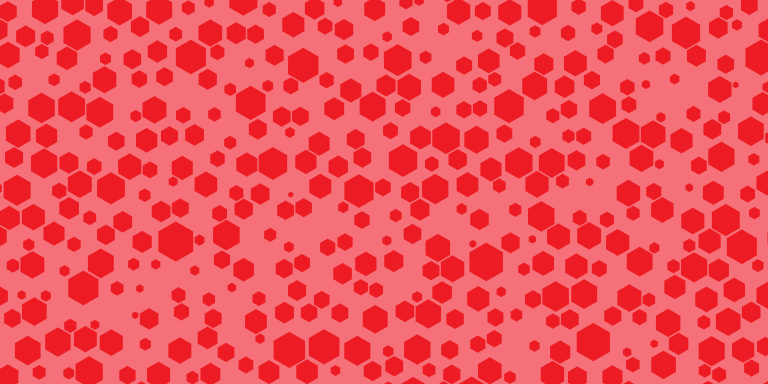
This pattern is drawn by a WebGL 1 fragment shader. Its source:

```glsl
precision highp float;

uniform vec2 u_resolution;

const vec2 PITCH = vec2(1.07, 0.93);  // spacing of the staggered rows

vec3 hash3(vec2 cell) {
  vec3 q = fract(vec3(cell.xyx + 71.0) * vec3(0.1031, 0.1030, 0.0973));
  q += dot(q, q.yxz + 33.33);
  return fract((q.xxy + q.yzz) * q.zyx);
}

// Hexagonal norm: flat sides left and right, corners at top and bottom
float hexNorm(vec2 v) {
  v = abs(v);
  return max(v.x, 0.5 * v.x + 0.866 * v.y);
}

// Jittered centre (xy) and desired inradius (z) of the hexagon in a cell
vec3 hexagonIn(vec2 cell) {
  vec3 h = hash3(cell);
  vec2 stagger = vec2(0.25 + 0.5 * mod(cell.y, 2.0), 0.5);
  vec2 centre = (cell + stagger + 0.58 * (h.xy - 0.5)) * PITCH;
  return vec3(centre, mix(0.13, 0.74, h.z));
}

// Shrink a hexagon until it keeps clear of all its neighbours
float fittedRadius(vec2 cell, vec3 hexagon) {
  float radius = hexagon.z;
  for (int j = -2; j <= 2; j++) {
    for (int i = -2; i <= 2; i++) {
      if (i == 0 && j == 0) continue;
      vec3 other = hexagonIn(cell + vec2(float(i), float(j)));
      float share = hexagon.z / (hexagon.z + other.z);
      radius = min(radius, (hexNorm(other.xy - hexagon.xy) - 0.05) * share);
    }
  }
  return radius;
}

void main() {
  float unitsPerPixel = 13.7 / u_resolution.y;
  vec2 p = gl_FragCoord.xy * unitsPerPixel;
  vec2 base = floor(p / PITCH);

  // Signed distance to the nearest hexagon
  float dist = 1e3;
  for (int j = -1; j <= 1; j++) {
    for (int i = -1; i <= 1; i++) {
      vec2 cell = base + vec2(float(i), float(j));
      vec3 hexagon = hexagonIn(cell);
      float fromCentre = hexNorm(p - hexagon.xy);
      if (fromCentre < hexagon.z + unitsPerPixel) {
        dist = min(dist, fromCentre - fittedRadius(cell, hexagon));
      }
    }
  }

  // Flat fill with a one-pixel soft edge
  vec3 pink = vec3(0.96, 0.44, 0.47);
  vec3 red = vec3(0.93, 0.11, 0.14);
  float coverage = clamp(0.5 - dist / unitsPerPixel, 0.0, 1.0);
  gl_FragColor = vec4(mix(pink, red, coverage), 1.0);
}
```
